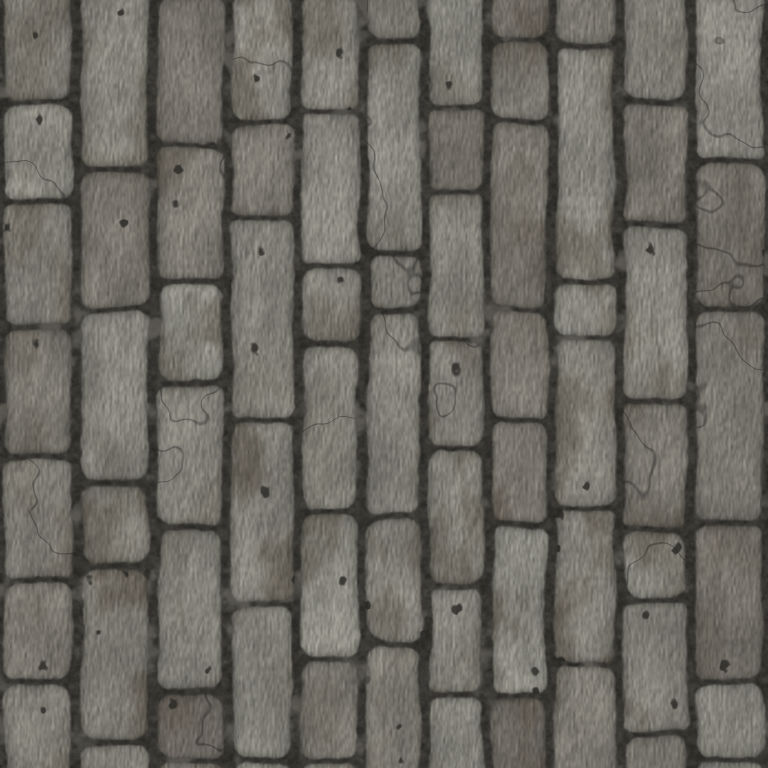
This texture is drawn by a WebGL 2 fragment shader. Its source:

```glsl
#version 300 es
precision highp float;
// Worn grey paving stones set in eleven upright columns of uneven width.
// Each column is cut at jittered heights into rounded boxes; layered noise
// adds wavy joints, vertical grain, stains, hairline cracks and small pits.
uniform vec2 u_resolution;
out vec4 fragColor;

const float COLUMNS = 11.0;

float hash(vec2 p) {
    vec3 q = fract(p.xyx * 0.1031);
    q += dot(q, q.yzx + 33.33);
    return fract((q.x + q.y) * q.z);
}

float noise(vec2 p) {
    vec2 i = floor(p), f = fract(p);
    f = f * f * (3.0 - 2.0 * f);
    return mix(mix(hash(i), hash(i + vec2(1, 0)), f.x),
               mix(hash(i + vec2(0, 1)), hash(i + vec2(1, 1)), f.x), f.y);
}

float fbm(vec2 p) {
    float sum = 0.0, amp = 0.533;
    for (int i = 0; i < 4; i++) {
        sum += amp * noise(p);
        p = mat2(1.6, 1.2, -1.2, 1.6) * p + 7.3;
        amp *= 0.5;
    }
    return sum;
}

// Left side of a column: an even spacing with a slow periodic drift
float columnEdge(float c) {
    return (c + 0.07 + 0.2 * sin(6.28319 * (c - 0.7) / COLUMNS)) / COLUMNS;
}

// Lower end of stone k, counted in mean stone lengths
float jointHeight(float k, float column, float count) {
    return k + 0.68 * hash(vec2(mod(k, count) + 3.0, column * 5.0 + 11.0));
}

float roundedBox(vec2 p, vec2 halfSize, float radius) {
    vec2 q = abs(p) - halfSize + radius;
    return length(max(q, 0.0)) + min(max(q.x, q.y), 0.0) - radius;
}

// Surface relief: coarse chips plus fine grain drawn out along the stone
float relief(vec2 p) {
    return 0.6 * fbm(p * vec2(95, 48)) + 0.4 * noise(p * vec2(310, 95));
}

// Sparse oval holes, one candidate in each grid cell
float pits(vec2 p, float density, float soft) {
    vec2 g = p * 25.0, cell = floor(g);
    vec2 centre = 0.3 + 0.4 * vec2(hash(cell + 2.7), hash(cell + 9.1));
    vec2 offset = (fract(g) - centre) * vec2(1.0, 0.5 + 0.5 * hash(cell + 5.3));
    float radius = 0.05 + 0.09 * hash(cell + 14.9);
    float d = length(offset) - radius + 0.12 * (noise(p * 190.0) - 0.5);
    return step(1.0 - density, hash(cell)) * smoothstep(soft * 25.0, -0.04, d);
}

void main() {
    vec2 uv = gl_FragCoord.xy / u_resolution;
    float soft = max(0.0022, 1.0 / u_resolution.y);

    // Wavy joints
    vec2 p = uv + 0.007 * (vec2(noise(uv * 17.0), noise(uv * 17.0 + 40.0)) - 0.5);
    p += 0.004 * (vec2(fbm(uv * 75.0), fbm(uv * 75.0 + 60.0)) - 0.5);

    // Find the column
    float c = floor(p.x * COLUMNS);
    if (p.x < columnEdge(c)) c -= 1.0;
    else if (p.x >= columnEdge(c + 1.0)) c += 1.0;
    float column = mod(c, COLUMNS);

    // Find the stone; columns alternate between six and five stones
    float count = 6.0 - mod(column + step(7.0, column), 2.0);
    float phase = fract(column * 0.618 + 0.2);
    float t = p.y * count - phase;
    float k = floor(t);
    if (t < jointHeight(k, column, count)) k -= 1.0;
    vec2 id = vec2(column, mod(k, count)) + 1.0;
    vec2 low = vec2(columnEdge(c), (jointHeight(k, column, count) + phase) / count);
    vec2 high = vec2(columnEdge(c + 1.0), (jointHeight(k + 1.0, column, count) + phase) / count);

    // Stone outline: wide upright joints, narrow level ones
    vec2 inset = vec2(0.0045, 0.0025) + vec2(0.003, 0.0015) * hash(id + 21.0);
    float radius = 0.010 + 0.010 * hash(id + 31.0);
    float d = roundedBox(p - 0.5 * (low + high), 0.5 * (high - low) - inset, radius);
    float stone = smoothstep(soft, -soft, d);

    // Stone tone, mottling and brown stains
    vec2 s = uv + id * 3.17;
    float worn = hash(id + 47.0);
    vec3 colour = mix(vec3(0.435, 0.417, 0.39), vec3(0.53, 0.525, 0.493), sqrt(hash(id + 5.0)));
    colour *= 0.82 + 0.36 * fbm(s * vec2(24, 15));
    float stain = smoothstep(0.48, 0.72, fbm(s * vec2(19, 11) + 30.0));
    colour = mix(colour, vec3(0.36, 0.335, 0.295), stain * (0.15 + 0.55 * worn));

    // Raking light over the grain
    float slope = relief(s) - relief(s + vec2(0.0022, -0.0022));
    colour *= 1.0 + 0.42 * slope + 0.16 * (noise(uv * vec2(420, 170)) - 0.5);

    // Hairline cracks, pits and shaded rims
    float crack = smoothstep(0.011, 0.0, abs(fbm(s * 7.0 + 80.0) - 0.5));
    colour *= 1.0 - 0.28 * crack * step(0.68, hash(id + 63.0));
    colour = mix(colour, vec3(0.16, 0.155, 0.14), 0.8 * pits(s, 0.03 + 0.14 * worn * worn, soft));
    colour *= 1.0 - 0.3 * exp(min(d, 0.0) * 230.0);

    // Gritty joint filling with a few pale crumbs
    float grit = fbm(uv * 140.0);
    vec3 joint = mix(vec3(0.13, 0.13, 0.115), vec3(0.29, 0.28, 0.26), grit);
    joint = mix(joint, vec3(0.40, 0.39, 0.36), 0.7 * smoothstep(0.62, 0.8, fbm(uv * 26.0)));

    fragColor = vec4(mix(joint, colour, stone), 1.0);
}
```
